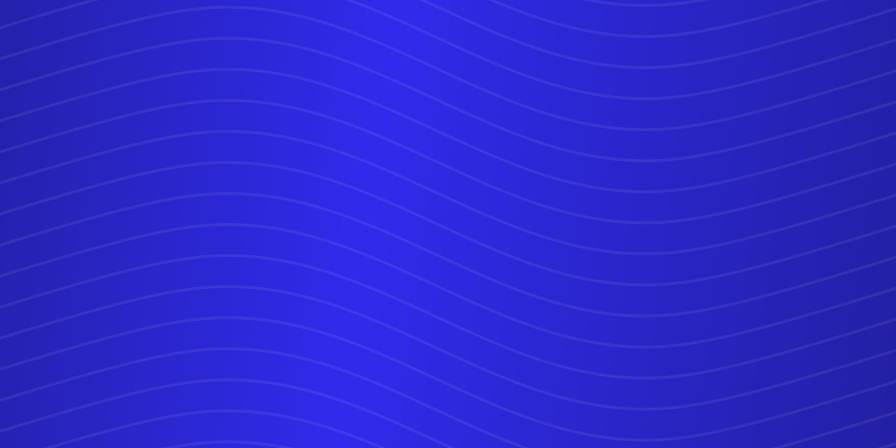
Give the GLSL for this background, as a Shadertoy shader.

```glsl
#define LINE_PITCH   0.0693
#define LINE_PHASE   0.9839
#define LINE_WIDTH   0.0062
#define LINE_ALPHA   0.07
#define CREST_X      0.508
#define TROUGH_X     1.440
#define WAVE_DROP    0.2734
#define FLANK_SLOPE  0.33
#define FLANK_ROUND  0.195
#define RIDGE_X      0.81
#define RIDGE_TILT   0.12

const float PI = 3.14159265;
const vec3 RIDGE_COLOR = vec3(0.188, 0.169, 0.925);
const vec3 LEFT_COLOR  = vec3(0.146, 0.131, 0.690);
const vec3 RIGHT_COLOR = vec3(0.140, 0.125, 0.660);

// Rounded ramp, flat at zero and nearly straight further out
float flank(float d) {
    d = max(d, 0.0);
    return FLANK_SLOPE * (sqrt(d * d + FLANK_ROUND * FLANK_ROUND) - FLANK_ROUND);
}

// How far a line has fallen below its crest at x
float waveDrop(float x) {
    float t = clamp((x - CREST_X) / (TROUGH_X - CREST_X), 0.0, 1.0);
    float middle = WAVE_DROP * 0.5 * (1.0 - cos(PI * t));
    return middle + flank(CREST_X - x) - flank(x - TROUGH_X);
}

// Distance to the nearest line of the stack
float lineDistance(vec2 p) {
    float level = (p.y + waveDrop(p.x) - LINE_PHASE) / LINE_PITCH;
    float vertical = abs(fract(level + 0.5) - 0.5) * LINE_PITCH;
    float e = 0.002;
    float slope = (waveDrop(p.x + e) - waveDrop(p.x - e)) / (2.0 * e);
    return vertical / sqrt(1.0 + slope * slope);
}

// Slightly tilted gradient, brightest along a ridge
vec3 background(vec2 p, float width) {
    float ridge = RIDGE_X + RIDGE_TILT * (p.y - 0.5);
    float offset = p.x - ridge;
    return offset < 0.0
        ? mix(RIDGE_COLOR, LEFT_COLOR, -offset / RIDGE_X)
        : mix(RIDGE_COLOR, RIGHT_COLOR, offset / (width - RIDGE_X));
}

void mainImage(out vec4 fragColor, in vec2 fragCoord) {
    vec2 p = fragCoord / iResolution.y;
    float pixel = 1.0 / iResolution.y;
    vec3 color = background(p, iResolution.x / iResolution.y);

    // Faint white strokes with edges one pixel soft
    float coverage = clamp((0.5 * LINE_WIDTH - lineDistance(p)) / pixel + 0.5, 0.0, 1.0);
    color = mix(color, vec3(1.0), LINE_ALPHA * coverage);

    fragColor = vec4(color, 1.0);
}
```
